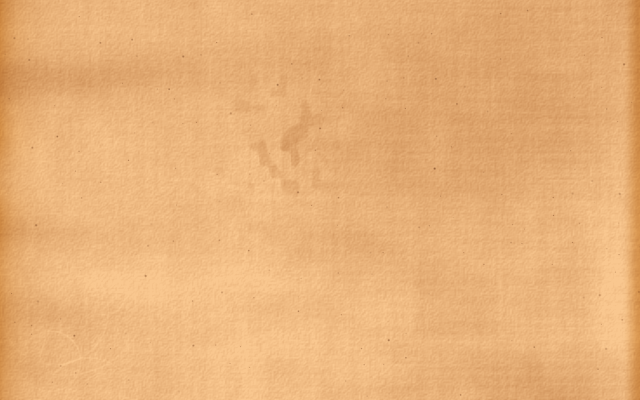
Give the GLSL for this texture, as a Shadertoy shader.

```glsl
// Aged peach-coloured paper: soft folds and stains, fine grain, faint weave,
// small specks and pale scratches. Layers of value noise and soft ellipses
// add up to one tone, which is then mapped from tan to light peach.

const vec3 TAN = vec3(0.842, 0.610, 0.392);
const vec3 PEACH = vec3(0.962, 0.762, 0.542);
const vec3 EDGE_TINT = vec3(0.90, 0.80, 0.62);
const vec3 SPECK_TINT = vec3(0.66, 0.56, 0.48);
const float BASE_TONE = 0.69;
const float FOLD_CONTRAST = 0.70;
const float MOTTLE_CONTRAST = 0.40;
const float GRAIN_CONTRAST = 0.30;
const float WEAVE_CONTRAST = 0.13;
const float GRAIN_SCALE = 230.0;
const float SPECK_CELLS = 17.0;
const int ARC_COUNT = 9;
const int SCRATCH_COUNT = 12;

float hash(vec2 p) {
    vec3 q = fract(vec3(p.xyx) * 0.1031);
    q += dot(q, q.yzx + 33.33);
    return fract((q.x + q.y) * q.z);
}

float noise(vec2 p) {
    vec2 i = floor(p), f = fract(p);
    f = f * f * (3.0 - 2.0 * f);
    return mix(mix(hash(i), hash(i + vec2(1, 0)), f.x),
               mix(hash(i + vec2(0, 1)), hash(i + vec2(1, 1)), f.x), f.y);
}

// Fractal noise centred on zero
float fbm(vec2 p) {
    float sum = 0.0, gain = 0.5;
    for (int i = 0; i < 4; i++) {
        sum += gain * (noise(p) - 0.5);
        p = mat2(1.6, 1.2, -1.2, 1.6) * p + 17.3;
        gain *= 0.5;
    }
    return sum;
}

// Soft ellipse, one at its centre
float blot(vec2 p, vec2 centre, vec2 size) {
    vec2 d = (p - centre) / size;
    return exp(-dot(d, d));
}

float segment(vec2 p, vec2 a, vec2 b) {
    vec2 d = b - a;
    return length(p - a - d * clamp(dot(p - a, d) / dot(d, d), 0.0, 1.0));
}

// Large folds, stains and faded panels
float stains(vec2 p, float width) {
    vec2 q = p + 0.08 * vec2(fbm(p * 4.0), fbm(p * 4.0 + 50.0));
    float t = -0.55 * blot(q, vec2(0.10, 0.80), vec2(0.40, 0.055));
    t -= 0.30 * blot(q, vec2(0.0, 0.44), vec2(0.28, 0.035));
    t -= 0.30 * blot(q, vec2(1.28, 0.90), vec2(0.45, 0.25));
    t -= 0.25 * blot(q, vec2(1.20, 0.58), vec2(0.30, 0.16));
    t -= 0.55 * blot(q, vec2(1.42, 0.01), vec2(0.25, 0.07));
    t += 0.20 * blot(q, vec2(0.35, 0.30), vec2(0.60, 0.06));
    t += 0.20 * blot(q, vec2(0.80, 0.10), vec2(0.25, 0.15));
    t += 0.35 * blot(q, vec2(width - 0.055, 0.35), vec2(0.06, 0.40));
    vec2 panel = smoothstep(0.012, -0.012, abs(p - vec2(1.14, 0.23)) - vec2(0.10, 0.07));
    t -= 0.16 * panel.x * panel.y;
    t -= 0.10 * smoothstep(0.70, 0.715, p.x) * smoothstep(0.45, 0.65, p.y);
    t += 0.07 * smoothstep(0.512, 0.522, p.x) * smoothstep(0.78, 0.66, p.x);
    float rub = blot(p, vec2(0.70, 0.63), vec2(0.13, 0.18));
    return t - 0.45 * rub * smoothstep(0.60, 0.80, noise(p * vec2(38.0, 30.0)));
}

// Pale arcs at the lower left and slanted rubs above the middle
float scratches(vec2 p, float aa) {
    float sum = 0.0;
    float wear = smoothstep(0.35, 0.70, noise(p * 14.0));
    for (int i = 0; i < ARC_COUNT; i++) {
        float k = float(i);
        vec2 centre = vec2(0.06 + 0.30 * hash(vec2(k, 3.0)), -0.08 + 0.36 * hash(vec2(k, 8.0)));
        float radius = mix(0.05, 0.22, hash(vec2(k, 5.0)));
        float d = abs(length(p - centre) - radius);
        sum += 0.22 * smoothstep(0.0015 + aa, 0.0, d) * blot(p, vec2(0.20, 0.16), vec2(0.17, 0.15));
    }
    for (int i = 0; i < SCRATCH_COUNT; i++) {
        float k = float(i);
        vec2 a = vec2(0.58 + 0.22 * hash(vec2(k, 21.0)), 0.48 + 0.30 * hash(vec2(k, 27.0)));
        vec2 b = a + vec2(0.10 * (hash(vec2(k, 31.0)) - 0.5), 0.05 + 0.13 * hash(vec2(k, 37.0)));
        sum += 0.13 * smoothstep(0.001 + aa, 0.0, segment(p, a, b));
    }
    return sum * wear;
}

// At most one small dark fleck in each grid cell
float specks(vec2 p, float aa) {
    vec2 cell = floor(p * SPECK_CELLS);
    vec2 spot = 0.15 + 0.7 * vec2(hash(cell + 71.0), hash(cell + 113.0));
    float radius = mix(0.0006, 0.0024, pow(hash(cell + 151.0), 3.0));
    float d = length(p - (cell + spot) / SPECK_CELLS);
    return smoothstep(radius + aa, radius - aa, d) * step(0.55, hash(cell + 193.0)) * hash(cell + 211.0);
}

void mainImage(out vec4 fragColor, in vec2 fragCoord) {
    vec2 p = fragCoord / iResolution.y;
    float width = iResolution.x / iResolution.y, aa = 1.0 / iResolution.y;

    float tone = BASE_TONE + stains(p, width) + scratches(p, aa);
    tone += FOLD_CONTRAST * fbm(p * vec2(2.2, 5.5) + 4.0) + MOTTLE_CONTRAST * fbm(p * 13.0);

    // Fine grain lit from the upper left, then crossed threads
    vec2 g = p * GRAIN_SCALE;
    tone += GRAIN_CONTRAST * (noise(g) - noise(g + vec2(-0.6, 0.6)) + 0.7 * (noise(g * 0.6 + 90.0) - 0.5));
    tone += WEAVE_CONTRAST * (noise(p * vec2(120.0, 5.0)) - 0.5);
    tone += WEAVE_CONTRAST * (0.5 + p.x / width) * (noise(p * vec2(5.0, 150.0) + 30.0) - 0.5);

    vec3 colour = mix(TAN, PEACH, clamp(tone, -0.5, 1.12));
    float leftEdge = exp(-p.x / 0.045) * (0.7 + 0.6 * noise(vec2(3.0, p.y * 9.0)));
    float rightEdge = smoothstep(width - 0.045, width, p.x);
    colour *= mix(vec3(1.0), EDGE_TINT, clamp(leftEdge + 1.1 * rightEdge, 0.0, 1.3));
    colour *= mix(vec3(1.0), SPECK_TINT, specks(p, aa));
    fragColor = vec4(clamp(colour, 0.0, 1.0), 1.0);
}
```
